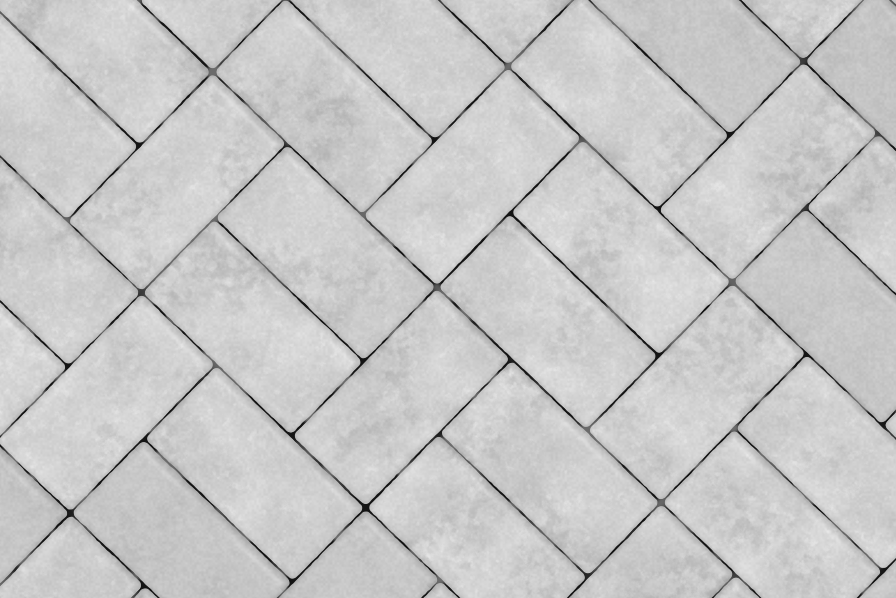
Write a WebGL 1 fragment shader that draws this texture.

```glsl
precision highp float;
// Pale grey concrete pavers in a diagonal weave: one upright block, then two stacked crossways.

uniform vec2 u_resolution;

float hash(vec2 p) {
  vec3 h = fract(p.xyx * 0.1031);
  h += dot(h, h.yzx + 33.33);
  return fract((h.x + h.y) * h.z);
}

float noise(vec2 p) {
  vec2 i = floor(p), f = fract(p);
  f = f * f * (3.0 - 2.0 * f);
  return mix(mix(hash(i), hash(i + vec2(1, 0)), f.x),
             mix(hash(i + vec2(0, 1)), hash(i + vec2(1, 1)), f.x), f.y);
}

float fbm(vec2 p) {
  float sum = 0.0, amp = 0.52;
  for (int i = 0; i < 5; i++) {
    sum += amp * noise(p);
    p = mat2(1.6, 1.2, -1.2, 1.6) * p + 7.3;
    amp *= 0.5;
  }
  return sum;
}

float roundedBox(vec2 p, vec2 halfSize, float radius) {
  vec2 e = abs(p) - halfSize + radius;
  return length(max(e, 0.0)) + min(max(e.x, e.y), 0.0) - radius;
}

void main() {
  vec2 p = gl_FragCoord.xy / u_resolution.y;
  float pixel = 5.73 / u_resolution.y;

  // Slanted grid, one paver width per unit: x runs down-right, y down-left
  vec2 d = p - vec2(0.8496, 0.8887);
  vec2 grid = vec2(dot(d, vec2(4.122, -4.040)), dot(d, vec2(-3.974, -4.139)));

  // Courses two units deep, each shifted by one; three pavers per 3 x 2 cell
  float course = floor(grid.y / 2.0);
  float along = grid.x - course;
  vec2 cell = vec2(floor(along / 3.0), course);
  vec2 f = vec2(mod(along, 3.0), mod(grid.y, 2.0));
  bool upright = f.x < 1.0;
  float stacked = step(1.0, f.y);
  vec2 center = upright ? vec2(0.5, 1.0) : vec2(2.0, 0.5 + stacked);
  vec2 halfSize = upright ? vec2(0.5, 1.0) : vec2(1.0, 0.5);
  vec2 id = cell * vec2(3.0, 1.0) + vec2(upright ? 0.0 : 1.0 + stacked, 0.0) + 50.0;
  vec2 q = f - center;
  vec2 s = q + id * 17.0;

  // Edge with rounded corners and slight chipping
  float chip = noise(s * 9.0) * 0.007 + noise(s * 30.0) * 0.005;
  float edge = roundedBox(q, halfSize - 0.001 - 0.003 * hash(id + 9.0), 0.06) + chip;
  float inner = -edge;

  // Paver tone, cloudy mottling, faint stains and grain
  float plain = step(0.8, hash(id));
  float wear = mix(1.0, 0.4, plain);
  float tone = 0.816 + 0.02 * (hash(id + 3.0) - 0.5) - 0.035 * plain;
  tone += wear * 0.11 * (fbm(s * 2.6) - 0.5);
  float stain = smoothstep(0.46, 0.7, fbm(s * 1.9 + 31.0));
  tone -= wear * 0.06 * stain * smoothstep(0.35, 0.7, fbm(s * 13.0));
  tone += wear * 0.03 * smoothstep(0.6, 0.8, fbm(s * 15.0 + 60.0));
  tone += 0.04 * (noise(p * 260.0) - 0.5) + 0.02 * (noise(p * 120.0) - 0.5);

  // Worn bevel, strongest on the upper right side
  float facing = mix(0.3, 1.0, step(q.y, 0.13 - halfSize.y));
  float patchy = smoothstep(0.25, 0.7, noise(s * 3.5 + 12.0));
  float ridge = (inner - 0.085) / 0.022;
  tone += 0.03 * facing * patchy * exp(-ridge * ridge);
  tone -= 0.05 * facing * (1.0 - smoothstep(0.03, 0.075, inner));
  tone -= 0.06 * (1.0 - smoothstep(0.0, 0.04, inner));

  // Dark joint, partly filled with dust
  float dust = smoothstep(0.35, 0.9, noise(grid * 8.0 + 5.0));
  float joint = mix(0.08, 0.42, dust);
  float gap = smoothstep(-0.6 * pixel, 0.6 * pixel, edge);
  gl_FragColor = vec4(vec3(mix(tone, joint, gap)), 1.0);
}
```
